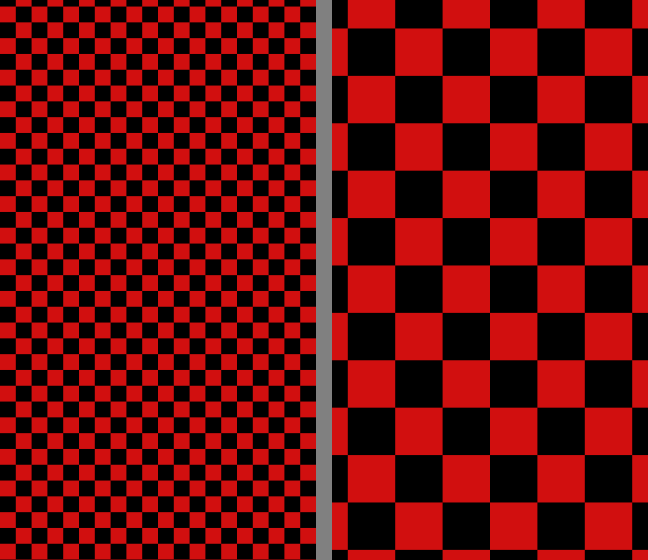
Left, the full canvas; right, a detail of the centre.
This pattern is drawn by a WebGL 1 fragment shader. Its source:

```glsl
#ifdef GL_FRAGMENT_PRECISION_HIGH
precision highp float;
#else
precision mediump float;
#endif

uniform vec2 u_resolution;

const float COLUMNS = 20.0;
const float ROW_OFFSET = 0.028; // in cells, height of the cut row at the bottom
const vec3 RED = vec3(0.82, 0.06, 0.06);
const vec3 BLACK = vec3(0.0);

// Integral of a square wave that is +1 on even cells and -1 on odd cells
vec2 triangleWave(vec2 p) {
  return 1.0 - abs(mod(p, 2.0) - 1.0);
}

// Square wave per axis, averaged over a box of the given width
vec2 smoothSquareWave(vec2 p, float width) {
  return (triangleWave(p + 0.5 * width) - triangleWave(p - 0.5 * width)) / width;
}

// Checkerboard coverage: 1 where the cell parities agree, 0 elsewhere
float checker(vec2 p, float width) {
  vec2 wave = smoothSquareWave(p, width);
  return 0.5 + 0.5 * wave.x * wave.y;
}

void main() {
  float pixelSize = COLUMNS / u_resolution.x;
  vec2 cell = gl_FragCoord.xy * pixelSize - vec2(0.0, ROW_OFFSET);
  gl_FragColor = vec4(mix(BLACK, RED, checker(cell, pixelSize)), 1.0);
}
```
